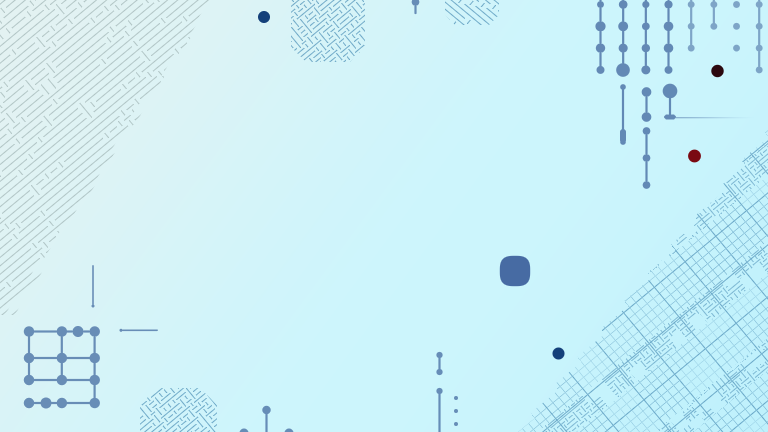
Give the GLSL for this background, as a Shadertoy shader.

```glsl
#define HEIGHT 4.32
#define PX (HEIGHT / iResolution.y)
#define ROD 0.011
#define COLUMN_STEP 0.2267
#define ROW_STEP 0.218
#define FINE_GRID 0.08
#define BLOCK 0.4
#define STEEL vec3(0.33, 0.48, 0.67)
#define NAVY vec3(0.08, 0.25, 0.48)
#define CYAN_INK vec3(0.31, 0.57, 0.72)
#define GREY_INK vec3(0.60, 0.68, 0.68)

float hash(vec2 p) {
    vec3 q = fract(p.xyx * vec3(0.1031, 0.1030, 0.0973));
    q += dot(q, q.yzx + 33.33);
    return fract((q.x + q.y) * q.z);
}

float cover(float d) { return clamp(0.5 - d / PX, 0.0, 1.0); }

// Axes along and across the diagonal hatching
vec2 diagonal(vec2 p) { return vec2(dot(p, vec2(0.77, -0.64)), dot(p, vec2(0.64, 0.77))); }

float segment(vec2 p, vec2 a, vec2 b) {
    vec2 s = b - a;
    return length(p - a - s * clamp(dot(p - a, s) / dot(s, s), 0.0, 1.0));
}

// Rod with evenly spaced beads
float stem(vec2 p, vec2 a, vec2 b, int beads, float radius) {
    float d = segment(p, a, b) - ROD;
    for (int k = 0; k < beads; k++)
        d = min(d, length(p - mix(a, b, float(k) / float(max(beads - 1, 1)))) - radius);
    return d;
}

float chamferBox(vec2 p, vec2 halfSize, float cut) {
    p = abs(p);
    vec2 e = p - halfSize;
    return max(max(e.x, e.y), (e.x + e.y + cut) * 0.707);
}

// Parallel traces, some cells turned crosswise
float traces(vec2 q, vec2 size, float turned) {
    vec2 cell = floor(q / size);
    vec2 f = abs(fract(q / size) - 0.5) * size;
    return cover((hash(cell + 71.0) < turned ? f.x : f.y) - 0.005);
}

float gridLines(vec2 q, float size, float halfWidth) {
    vec2 f = (0.5 - abs(fract(q / size) - 0.5)) * size;
    return cover(min(f.x, f.y) - halfWidth);
}

// Stepped corner of grids alternating with dense traces
float gridCorner(vec2 q) {
    float edge = 6.62 - 0.185 * (floor(q.x / 0.36) * 0.36 - 1.2);
    float band = fract((q.y - 6.3) / 0.75);
    float fine = gridLines(q, FINE_GRID, 0.003) * mix(0.3, 0.65, hash(floor(q / BLOCK) + 9.0));
    float maze = traces(q, vec2(0.05, 0.04), 0.45) * step(0.25, hash(floor(q / 0.13))) * 0.6;
    float ink = band > 0.62 && band < 0.95 ? maze : fine;
    return max(ink, gridLines(q, BLOCK, 0.005) * 0.75) * cover(edge - q.y);
}

// Hanging columns of beads
float hangingBeads(vec2 p) {
    const int rows[8] = int[8](4, 4, 4, 4, 3, 2, 3, 4);
    float ink = 0.0;
    for (int i = 0; i < 8; i++) {
        float x = 6.005 + COLUMN_STEP * float(i);
        float shade = i < 4 ? 0.88 : 0.65;
        for (int j = 0; j < rows[i]; j++) {
            float r = 0.034 + 0.018 * hash(vec2(i, j)) * step(float(i), 3.5);
            ink = max(ink, shade * cover(length(p - vec2(x, 0.045 + ROW_STEP * float(j))) - r));
        }
        float foot = 0.045 + ROW_STEP * float(rows[i] - 1);
        if (i != 6) ink = max(ink, shade * cover(segment(p, vec2(x, 0.0), vec2(x, foot)) - ROD));
    }
    float d = stem(p, vec2(6.23, 0.87), vec2(6.23, 1.42), 2, 0.028);
    d = min(d, segment(p, vec2(6.23, 1.32), vec2(6.23, 1.4)) - 0.03);
    d = min(d, length(p - vec2(6.23, 0.70)) - 0.068);
    d = min(d, stem(p, vec2(6.465, 0.92), vec2(6.465, 1.17), 2, 0.048));
    d = min(d, stem(p, vec2(6.465, 1.31), vec2(6.465, 1.85), 3, 0.038));
    d = min(d, stem(p, vec2(6.70, 0.91), vec2(6.70, 1.17), 1, 0.073));
    d = min(d, chamferBox(p - vec2(6.70, 1.17), vec2(0.06, 0.025), 0.02));
    float tail = cover(segment(p, vec2(6.7, 1.177), vec2(7.55, 1.177)) - 0.006);
    return max(max(ink, 0.88 * cover(d)), tail * 0.6 * smoothstep(7.6, 6.7, p.x));
}

// Lattice of joined beads
float lattice(vec2 p) {
    const float rowY[4] = float[4](3.315, 3.58, 3.80, 4.03);
    float d = min(length(p - vec2(0.78, 3.315)), length(p - vec2(0.46, 4.03))) - 0.055;
    for (int j = 0; j < 4; j++)
        d = min(d, stem(p, vec2(0.29, rowY[j]), vec2(0.947, rowY[j]), 3, 0.052));
    for (int i = 0; i < 3; i++) {
        float x = 0.29 + 0.328 * float(i);
        d = min(d, segment(p, vec2(x, rowY[0]), vec2(x, rowY[i == 2 ? 3 : 2])) - ROD);
    }
    return cover(d);
}

// Small stems near the borders
float looseStems(vec2 p) {
    float d = stem(p, vec2(4.395, 3.55), vec2(4.395, 3.72), 2, 0.031);
    d = min(d, stem(p, vec2(4.395, 3.91), vec2(4.395, 4.4), 1, 0.031));
    d = min(d, stem(p, vec2(2.665, 4.10), vec2(2.665, 4.4), 1, 0.042));
    d = min(d, stem(p, vec2(4.155, 0.02), vec2(4.155, 0.13), 1, 0.038));
    d = min(d, min(length(p - vec2(2.44, 4.33)), length(p - vec2(2.89, 4.33))) - 0.045);
    for (int k = 0; k < 3; k++) d = min(d, length(p - vec2(4.56, 3.98 + 0.13 * float(k))) - 0.02);
    d = min(d, stem(p, vec2(0.93, 3.06), vec2(0.93, 2.66), 1, 0.018) + 0.003);
    return cover(min(d, stem(p, vec2(1.21, 3.303), vec2(1.57, 3.303), 1, 0.018) + 0.003));
}

void mainImage(out vec4 fragColor, in vec2 fragCoord) {
    // Position measured from the top left
    vec2 p = fragCoord * PX;
    p.y = HEIGHT - p.y;
    vec2 q = diagonal(p);

    // Diagonal wash
    float t = dot(p, vec2(0.75, 0.55));
    vec3 color = mix(vec3(0.89, 0.95, 0.95), vec3(0.80, 0.96, 0.99), smoothstep(0.0, 5.0, t));
    color = mix(color, vec3(0.75, 0.945, 0.99), smoothstep(5.0, 8.2, t));

    // Hatched corner and grid corner
    float ragged = 0.1 * hash(vec2(floor(q.y / 0.065), 3.0));
    float corner = max((p.x + 0.635 * p.y - 2.15) * 0.844 + ragged, p.y - 3.15);
    color = mix(color, GREY_INK, 0.65 * traces(q, vec2(0.09, 0.065), 0.14) * cover(corner));
    color = mix(color, CYAN_INK, gridCorner(q));

    // Chamfered trace tiles
    float tiles = min(chamferBox(p - vec2(3.28, 0.0), vec2(0.37, 0.62), 0.15),
                      chamferBox(p - vec2(1.785, HEIGHT), vec2(0.385, 0.44), 0.17));
    float sideTile = chamferBox(p - vec2(4.72, 0.0), vec2(0.27, 0.25), 0.1);
    float tileInk = traces(q, vec2(0.06, 0.045), 0.4) * cover(tiles);
    tileInk = max(tileInk, traces(diagonal(vec2(-p.x, p.y)), vec2(0.1, 0.055), 0.15) * cover(sideTile));
    color = mix(color, CYAN_INK, 0.75 * tileInk);

    // Beads and rods
    color = mix(color, STEEL, hangingBeads(p));
    color = mix(color, STEEL, 0.85 * max(lattice(p), looseStems(p)));

    // Accent dots and rounded blob
    float navyDots = min(length(p - vec2(2.64, 0.17)), length(p - vec2(5.585, 3.535))) - 0.06;
    color = mix(color, NAVY, cover(navyDots));
    color = mix(color, vec3(0.17, 0.03, 0.06), cover(length(p - vec2(7.175, 0.71)) - 0.062));
    color = mix(color, vec3(0.48, 0.04, 0.07), cover(length(p - vec2(6.945, 1.56)) - 0.064));
    vec2 b = abs(p - vec2(5.15, 2.71));
    float blob = pow(b.x * b.x * b.x + b.y * b.y * b.y, 1.0 / 3.0) - 0.152;
    color = mix(color, vec3(0.28, 0.42, 0.64), cover(blob));

    fragColor = vec4(color, 1.0);
}
```
